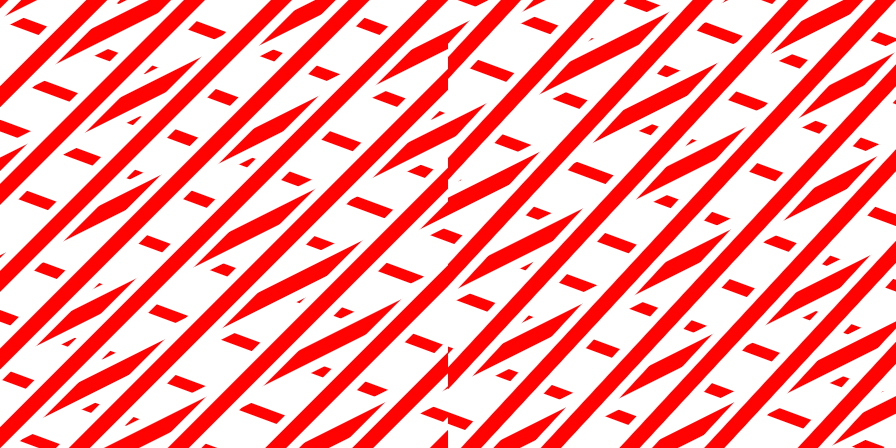
This pattern is drawn by a Shadertoy shader. Its source:

```glsl
// Three layers of slanted red lines on white, each upper layer cutting a white gap into those below.

const float TAU = 6.2831853;
const vec3 PAPER = vec3(1.0);
const vec3 INK = vec3(1.0, 0.008, 0.008);

// Lengths are fractions of the canvas height.
const float SEAM_X = 1.0;
const float STRIPE_HALF = 0.0166;
const float STRIPE_GAP = 0.0368;
const float WEDGE_HALF = 0.0175;
const float WEDGE_GAP = 0.0396;
const float BAR_HALF = 0.0122;

// A family of parallel lines whose spacing sways gently from line to line.
struct Lines {
    vec2 across;    // position along the family is dot(p, across)
    float start;    // position of line zero
    float spacing;  // mean step between lines
    float sway;     // largest shift of a line
    float period;   // lines per sway cycle
    float peak;     // line with the largest shift
};

const Lines LEFT_STRIPES = Lines(vec2(1.0, 1.0), 0.2135, 0.1969, 0.026, 6.0, 1.4);
const Lines RIGHT_STRIPES = Lines(vec2(1.0, 0.926), 0.181, 0.1971, 0.026, 7.0, 8.4);
const Lines WEDGES = Lines(vec2(0.5, 1.0), 0.198, 0.1917, 0.021, 4.3, 2.8);
const Lines BARS = Lines(vec2(-0.37, 1.0), -0.6477, 0.1341, 0.0117, 5.5, 4.6);

// Perpendicular distance to the nearest line centre.
float lineDistance(vec2 p, Lines lines) {
    float position = dot(p, lines.across);
    float nearest = round((position - lines.start) / lines.spacing);
    float distanceToLine = 1e3;
    for (int i = -1; i <= 1; i++) {
        float index = nearest + float(i);
        float shift = lines.sway * cos(TAU * (index - lines.peak) / lines.period);
        float centre = lines.start + lines.spacing * index + shift;
        distanceToLine = min(distanceToLine, abs(position - centre));
    }
    return distanceToLine / length(lines.across);
}

// Smooth coverage of a band around a line centre.
float band(float distanceToLine, float halfWidth, float pixel) {
    return clamp(0.5 + (halfWidth - distanceToLine) / pixel, 0.0, 1.0);
}

void mainImage(out vec4 fragColor, in vec2 fragCoord) {
    float pixel = 1.0 / iResolution.y;
    vec2 p = fragCoord * pixel;
    p.y = 1.0 - p.y;

    // The steep stripes change slope at the seam.
    float stripe = p.x < SEAM_X ? lineDistance(p, LEFT_STRIPES)
                                : lineDistance(p, RIGHT_STRIPES);
    float wedge = lineDistance(p, WEDGES);
    float bar = lineDistance(p, BARS);

    // Layers from bottom to top, each with its white gap.
    float ink = band(bar, BAR_HALF, pixel);
    ink *= 1.0 - band(wedge, WEDGE_GAP, pixel);
    ink = max(ink, band(wedge, WEDGE_HALF, pixel));
    ink *= 1.0 - band(stripe, STRIPE_GAP, pixel);
    ink = max(ink, band(stripe, STRIPE_HALF, pixel));

    fragColor = vec4(mix(PAPER, INK, ink), 1.0);
}
```
